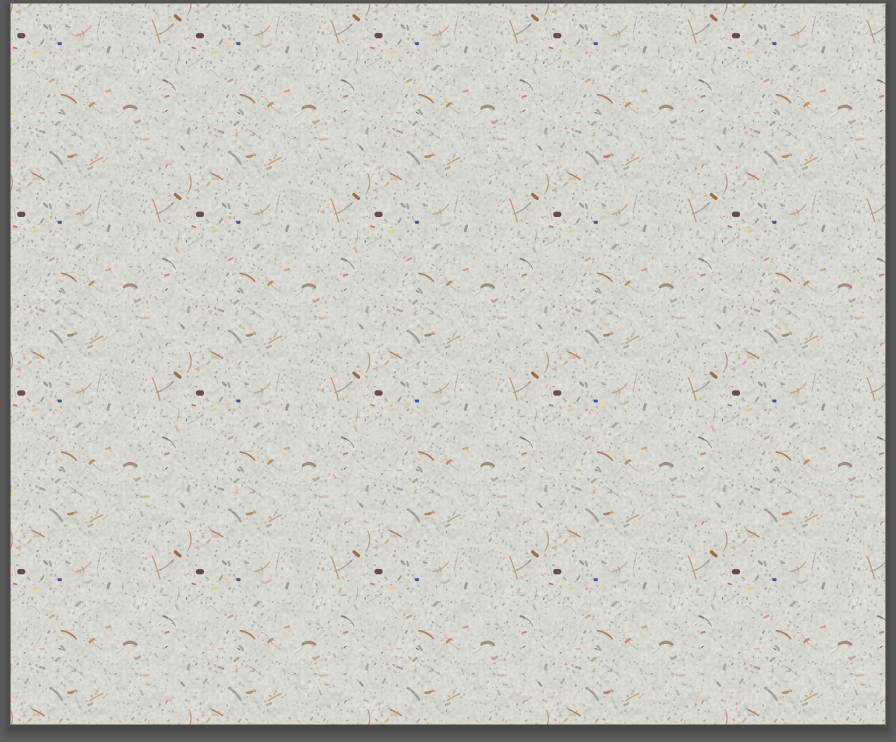
Write a Shadertoy shader that draws this texture.

```glsl
// Draws a sheet of pale recycled paper with repeating fibres and flecks on a dark grey backing.

const float TILE = 0.2408;     // repeat size in canvas heights
const float MARGIN = 0.0142;   // backing visible at the left and right
const float SHEET_BOTTOM = 0.0236;
const float SHEET_TOP = 0.9953;

const vec3 PAPER  = vec3(0.846, 0.846, 0.818);
const vec3 BACKING = vec3(0.375, 0.37, 0.372);
const vec3 SHADOW = vec3(0.275, 0.28, 0.275);
const vec3 GREY   = vec3(0.53, 0.52, 0.50);
const vec3 TAN    = vec3(0.73, 0.61, 0.47);
const vec3 RUST   = vec3(0.59, 0.38, 0.25);
const vec3 UMBER  = vec3(0.34, 0.25, 0.22);
const vec3 BLUE   = vec3(0.22, 0.25, 0.62);
const vec3 YELLOW = vec3(0.86, 0.83, 0.45);

// Integer hash of a cell and a seed, three values in 0..1
vec3 hash3(vec2 cell, float seed) {
    uvec3 v = uvec3(vec3(cell, seed)) * 1664525u + 12345u;
    for (int i = 0; i < 2; i++) {
        v.x += v.y * v.z;
        v.y += v.z * v.x;
        v.z += v.x * v.y;
        v ^= v >> 16u;
    }
    return vec3(v & 0xffffu) / 65535.0;
}

// Gradient noise that wraps after n cells
float cornerSlope(vec2 cell, vec2 offset, float n, float seed) {
    float a = 6.2832 * hash3(mod(cell, n), seed).x;
    return dot(vec2(cos(a), sin(a)), offset);
}

float gradientNoise(vec2 t, float n, float seed) {
    vec2 i = floor(t * n), f = fract(t * n);
    vec2 u = f * f * f * (f * (f * 6.0 - 15.0) + 10.0);
    vec2 e = vec2(1.0, 0.0);
    float low  = mix(cornerSlope(i, f, n, seed), cornerSlope(i + e.xy, f - e.xy, n, seed), u.x);
    float high = mix(cornerSlope(i + e.yx, f - e.yx, n, seed), cornerSlope(i + e.xx, f - e.xx, n, seed), u.x);
    return mix(low, high, u.y);
}

// Coverage of a bent capsule; size holds half length and radius
float fleck(vec2 t, vec2 centre, vec2 size, float angle, float bend, float px) {
    vec2 d = fract(t - centre + 0.5) - 0.5;
    float c = cos(angle), s = sin(angle);
    vec2 q = vec2(c * d.x + s * d.y, c * d.y - s * d.x);
    q.y += bend * q.x * q.x;
    float dist = length(vec2(max(abs(q.x) - size.x, 0.0), q.y)) - size.y;
    return clamp(0.5 - dist / px, 0.0, 1.0) * min(1.0, 2.0 * size.y / px);
}

vec3 fleckColour(float pick) {
    vec3 c = mix(GREY, TAN, smoothstep(0.45, 0.65, pick));
    c = mix(c, RUST, smoothstep(0.78, 0.88, pick));
    return mix(c, UMBER, smoothstep(0.93, 0.97, pick));
}

// One fleck per cell of an n by n wrapping grid
vec3 scatter(vec3 colour, vec2 t, float n, float seed, float density, vec2 size, float opacity, float px) {
    vec2 home = floor(t * n);
    for (int y = -1; y <= 1; y++)
    for (int x = -1; x <= 1; x++) {
        vec2 cell = mod(home + vec2(x, y), n);
        vec3 place = hash3(cell, seed), look = hash3(cell, seed + 1.0);
        if (look.x > density) continue;
        float grow = mix(0.35, 1.0, look.y * look.y);
        float bend = (look.z - 0.5) * 12.0;
        float mask = fleck(t, (cell + place.xy) / n, size * grow, place.z * 6.2832, bend, px);
        colour = mix(colour, fleckColour(look.z), mask * opacity * mix(0.4, 1.0, look.x / density));
    }
    return colour;
}

// Distinctive marks that make the repeat visible
vec3 accents(vec3 c, vec2 t, float px) {
    c = mix(c, GREY,   0.6 * fleck(t, vec2(0.26, 0.14), vec2(0.045, 0.007), -0.8, 3.0, px));
    c = mix(c, TAN,    0.8 * fleck(t, vec2(0.48, 0.12), vec2(0.04, 0.004), 0.5, 1.0, px));
    c = mix(c, RUST,   0.7 * fleck(t, vec2(0.157, 0.033), vec2(0.035, 0.004), -0.5, 1.0, px));
    c = mix(c, TAN,    0.9 * fleck(t, vec2(0.817, 0.843), vec2(0.065, 0.004), -1.25, 0.5, px));
    c = mix(c, RUST,   0.7 * fleck(t, vec2(0.33, 0.475), vec2(0.045, 0.005), -0.5, 4.0, px));
    c = mix(c, mix(GREY, RUST, 0.4), 0.75 * fleck(t, vec2(0.67, 0.425), vec2(0.032, 0.009), 0.0, 9.0, px));
    c = mix(c, RUST,   0.9 * fleck(t, vec2(0.935, 0.92), vec2(0.017, 0.009), -0.7, 0.0, px));
    c = mix(c, UMBER,  0.9 * fleck(t, vec2(0.06, 0.82), vec2(0.008, 0.015), 0.0, 0.0, px));
    c = mix(c, BLUE,   0.9 * fleck(t, vec2(0.275, 0.775), vec2(0.004, 0.008), 0.0, 0.0, px));
    return mix(c, YELLOW, 0.8 * fleck(t, vec2(0.137, 0.725), vec2(0.003, 0.009), 0.0, 0.0, px));
}

vec3 paper(vec2 t, float px) {
    vec3 c = PAPER + 0.022 * gradientNoise(t, 7.0, 3.0) + 0.05 * gradientNoise(t, 48.0, 5.0);
    c -= vec3(0.02, 0.024, 0.03) * smoothstep(0.1, 0.5, gradientNoise(t, 14.0, 7.0));
    c = scatter(c, t, 36.0, 11.0, 0.5, vec2(0.004, 0.006), 0.5, px);
    c = scatter(c, t, 14.0, 21.0, 0.45, vec2(0.014, 0.008), 0.75, px);
    c = scatter(c, t, 8.0, 31.0, 0.6, vec2(0.06, 0.004), 0.6, px);
    return accents(c, t, px);
}

float boxDistance(vec2 p, vec2 low, vec2 high) {
    vec2 d = max(low - p, p - high);
    return length(max(d, 0.0)) + min(max(d.x, d.y), 0.0);
}

void mainImage(out vec4 fragColor, in vec2 fragCoord) {
    vec2 p = fragCoord / iResolution.y;
    float px = 1.0 / iResolution.y;
    vec2 low = vec2(MARGIN, SHEET_BOTTOM);
    vec2 high = vec2(iResolution.x / iResolution.y - MARGIN, SHEET_TOP);

    // Backing with a soft shadow falling below the sheet
    float shade = boxDistance(p + vec2(0.0, 0.006), low, high);
    vec3 colour = mix(SHADOW, BACKING, smoothstep(-0.004, 0.018, shade));

    // Tiles start at the top left corner of the sheet
    vec2 t = fract((p - vec2(low.x, high.y)) / TILE);
    float sheet = clamp(0.5 - boxDistance(p, low, high) / px, 0.0, 1.0);
    fragColor = vec4(mix(colour, paper(t, px / TILE), sheet), 1.0);
}
```
